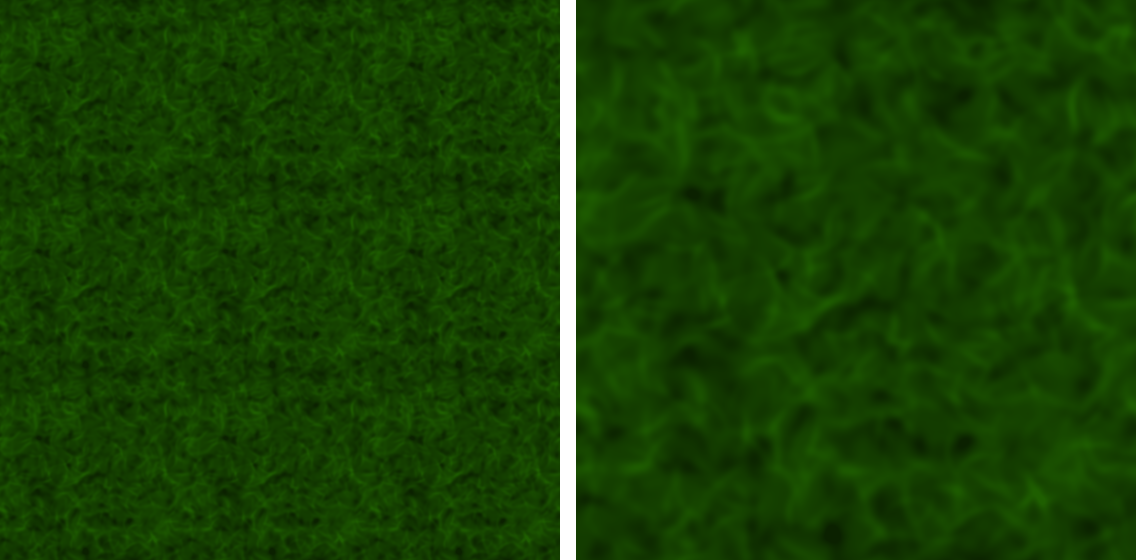
Left, the full canvas; right, a detail of the centre.
A WebGL 1 fragment shader for this texture:

```glsl
precision highp float;
// Dense dark green turf seen from above, as a softly blurred repeating tile.
// Short curved blades, light and dark, are scattered over a wrapped grid and
// summed as soft streaks; a faint wrapped noise adds broader patches.

uniform vec2 u_resolution;

const float TILES = 3.0;             // repeats across the canvas
const float CELLS = 16.0;            // blade cells across one tile
const float PATCHES = 5.0;           // patch cells across one tile
const int BLADES = 6;                // blades per cell
const vec2 LIGHT_SIZE = vec2(0.42, 0.12);  // length, width in cells
const vec2 DARK_SIZE = vec2(0.32, 0.17);
const float BEND = 0.5;              // strongest blade curvature
const float BLADE_CONTRAST = 0.060;
const float PATCH_CONTRAST = 0.040;
const float MEAN_GREEN = 0.249;
const vec2 GREEN_RANGE = vec2(0.13, 0.37);
const vec3 GRASS_TINT = vec3(0.32, 1.0, 0.0);
const float PI = 3.14159265;

vec4 hash4(vec3 p) {
  vec4 q = fract(p.xyzx * vec4(0.1031, 0.1030, 0.0973, 0.1099));
  q += dot(q, q.wzxy + 33.33);
  return fract((q.xxyz + q.yzzw) * q.zywx);
}

// Smooth value noise that wraps after one tile.
float patchNoise(vec2 p) {
  vec2 cell = floor(p);
  vec2 f = fract(p);
  f = f * f * (3.0 - 2.0 * f);
  vec2 a = mod(cell, PATCHES);
  vec2 b = mod(cell + 1.0, PATCHES);
  float low = mix(hash4(vec3(a, 91.0)).x, hash4(vec3(b.x, a.y, 91.0)).x, f.x);
  float high = mix(hash4(vec3(a.x, b.y, 91.0)).x, hash4(vec3(b, 91.0)).x, f.x);
  return mix(low, high, f.y) - 0.5;
}

// One curved streak; offset is measured from its middle, in cells.
float blade(vec2 offset, float angle, float bend, vec2 size) {
  float c = cos(angle);
  float s = sin(angle);
  vec2 q = vec2(c * offset.x + s * offset.y, c * offset.y - s * offset.x);
  q.y += bend * q.x * q.x;
  q /= size;
  float fade = 1.0 - smoothstep(0.7, 1.0, length(offset));
  return fade * exp(-0.5 * dot(q, q));
}

// Sum of light and dark blades from the neighbouring cells.
float turf(vec2 p) {
  vec2 base = floor(p);
  float sum = 0.0;
  for (int y = -1; y <= 1; y++) {
    for (int x = -1; x <= 1; x++) {
      vec2 cell = base + vec2(float(x), float(y));
      vec2 wrapped = mod(cell, CELLS);
      for (int i = 0; i < BLADES; i++) {
        vec4 place = hash4(vec3(wrapped, float(i) + 3.0));
        vec4 look = hash4(vec3(wrapped.yx, float(i) + 47.0));
        float tone = look.x * 2.0 - 1.0;
        vec2 size = mix(DARK_SIZE, LIGHT_SIZE, step(0.0, tone));
        size *= mix(0.8, 1.2, look.y);
        float bend = BEND * (place.w * 2.0 - 1.0);
        sum += tone * blade(p - cell - place.xy, place.z * PI, bend, size);
      }
    }
  }
  return sum;
}

void main() {
  vec2 tile = gl_FragCoord.xy / u_resolution.y * TILES;
  float green = MEAN_GREEN
    + BLADE_CONTRAST * turf(tile * CELLS)
    + PATCH_CONTRAST * patchNoise(tile * PATCHES);
  green = clamp(green, GREEN_RANGE.x, GREEN_RANGE.y);
  gl_FragColor = vec4(GRASS_TINT * green, 1.0);
}
```
